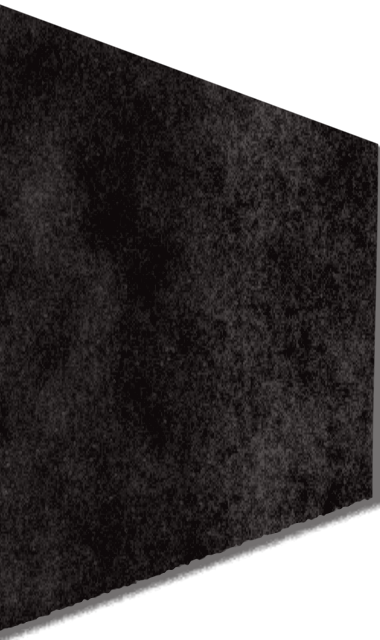
Reproduce this texture procedurally as a WebGL 2 fragment shader.

```glsl
#version 300 es
precision highp float;
// Dark worn pile cloth on a panel seen at an angle, with a soft shadow on white.
uniform vec2 u_resolution;
out vec4 fragColor;

const vec3 PILE_DARK = vec3(0.054, 0.037, 0.038);
const vec3 PILE_LIGHT = vec3(0.305, 0.285, 0.285);
const vec3 SHADOW = vec3(0.45, 0.44, 0.44);

vec2 hash2(vec2 p) {
  vec3 q = fract(p.xyx * vec3(0.1031, 0.1030, 0.0973));
  q += dot(q, q.yzx + 33.33);
  return fract((q.xx + q.yz) * q.zy);
}

float valueNoise(vec2 p) {
  vec2 cell = floor(p), f = fract(p);
  f = f * f * (3.0 - 2.0 * f);
  float low = mix(hash2(cell).x, hash2(cell + vec2(1, 0)).x, f.x);
  float high = mix(hash2(cell + vec2(0, 1)).x, hash2(cell + vec2(1, 1)).x, f.x);
  return mix(low, high, f.y);
}

float clouds(vec2 p) {
  float sum = 0.0, weight = 0.5;
  for (int i = 0; i < 5; i++) {
    sum += weight * valueNoise(p);
    p = mat2(1.6, 1.2, -1.2, 1.6) * p + 17.3;
    weight *= 0.58;
  }
  return sum / 1.11;
}

// Round cellular spots; only the given share of cells holds one.
float spots(vec2 p, float share, float radius) {
  vec2 cell = floor(p);
  float cover = 0.0;
  for (int y = -1; y <= 1; y++) {
    for (int x = -1; x <= 1; x++) {
      vec2 id = cell + vec2(x, y);
      float present = step(hash2(id + 71.0).y, share);
      float d = length(id + hash2(id) - p);
      cover = max(cover, present * smoothstep(radius, radius * 0.3, d));
    }
  }
  return cover;
}

float bump(float x, float center, float width) {
  float t = (x - center) / width;
  return exp(-t * t);
}

// Layered sines: upright wear lines.
float streaks(float x) {
  return (sin(x * 47.0) + sin(x * 83.0 + 1.3) + sin(x * 151.0 + 4.0)) / 3.0;
}

// Broad light and dark zones; x runs across, v up the cloth.
float wear(float x, float v) {
  float leftPatch = 0.15 * bump(x, 0.02, 0.17) * bump(v, 0.62, 0.36);
  float brightBand = bump(x, 0.67, 0.15) * mix(0.34, 0.17, smoothstep(0.1, 0.6, v));
  float rightSide = 0.13 * smoothstep(0.5, 0.8, x);
  float darkBand = 0.07 * bump(x, 0.38, 0.13);
  return 0.20 + leftPatch + brightBand + rightSide - darkBand;
}

float pileTone(vec2 p, float x, float v) {
  float rightHalf = smoothstep(0.42, 0.65, x);
  float warp = 0.06 * (valueNoise(p * vec2(6.0, 9.0)) - 0.5);
  float tone = wear(x + warp, v);
  tone += 0.95 * (clouds(p * vec2(13.0, 9.0)) - 0.5);
  tone += 0.07 * rightHalf * streaks(x + 0.1 * warp);
  tone -= 0.24 * rightHalf * spots(p * vec2(52.0, 40.0), 0.34, 0.6);
  // Fine fibres, slightly taller than wide.
  float fibre = valueNoise(p * vec2(420.0, 310.0));
  float tuft = valueNoise(p * vec2(190.0, 125.0) + 9.0);
  tone += (0.6 * (fibre - 0.5) + 0.4 * (tuft - 0.5)) * mix(0.8, 1.1, rightHalf);
  tone += 0.3 * spots(p * vec2(120.0, 95.0), 0.08, 0.45);
  return clamp(tone, 0.0, 1.0);
}

float inside(float distanceIn, float blur) {
  return smoothstep(-blur, blur, distanceIn);
}

void main() {
  vec2 uv = gl_FragCoord.xy / u_resolution;
  vec2 p = gl_FragCoord.xy / u_resolution.y;
  float pixel = 1.0 / u_resolution.y;

  // Panel outline with a slightly frayed lower edge.
  float top = 0.993 - 0.219 * uv.x;
  float fray = 0.005 * (valueNoise(p * 160.0) - 0.5);
  float bottom = 0.014 + 0.214 * uv.x;
  float right = mix(0.980, 0.995, smoothstep(0.22, 0.78, uv.y));
  float panel = inside(top - uv.y, pixel)
              * inside(uv.y - bottom - fray, pixel)
              * inside((right - uv.x) * u_resolution.x / u_resolution.y, pixel);

  // Shadow below and to the right.
  float drop = bottom - uv.y + 0.004 * (valueNoise(p * 300.0) - 0.5);
  float shade = 1.0 - smoothstep(0.009, 0.026, drop);
  shade *= inside(top - 0.003 - uv.y, 2.0 * pixel);
  vec3 color = mix(vec3(1.0), SHADOW, shade);

  float v = (uv.y - bottom) / (top - bottom);
  vec3 cloth = mix(PILE_DARK, PILE_LIGHT, pileTone(p, uv.x, v));
  fragColor = vec4(mix(color, cloth, panel), 1.0);
}
```
